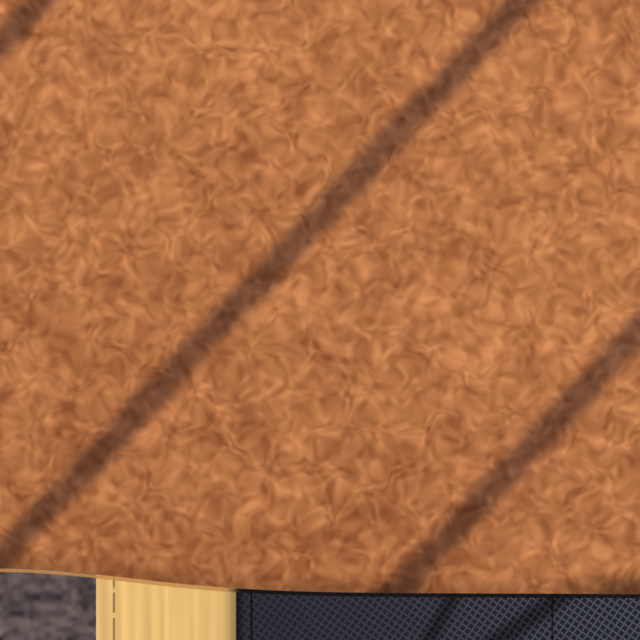
Write a Shadertoy shader that draws this texture.

```glsl
// Sunlit rust felt with soft diagonal shadows above a strip of carpet, wood and dark mesh
#define SHADOW_SLOPE 1.07
#define SHADOW_HALF_WIDTH 0.021
#define SHADOW_SOFTNESS 0.015
#define SHADOW_TINT vec3(0.61, 0.61, 0.70)
#define FELT_DARK vec3(0.55, 0.315, 0.18)
#define FELT_LIGHT vec3(0.83, 0.545, 0.345)
#define FIBRE_SCALE vec2(48.0, 125.0)
#define FIBRE_CONTRAST 1.35
#define WOOD_LEFT 0.150
#define WOOD_RIGHT 0.369
#define MESH_SCALE 105.0

float hash(vec2 cell) {
    vec3 p = fract(vec3(cell.xyx) * 0.1031);
    p += dot(p, p.yzx + 33.33);
    return fract((p.x + p.y) * p.z);
}

float noise(vec2 p) {
    vec2 i = floor(p), f = fract(p);
    f = f * f * (3.0 - 2.0 * f);
    return mix(mix(hash(i), hash(i + vec2(1, 0)), f.x),
               mix(hash(i + vec2(0, 1)), hash(i + vec2(1, 1)), f.x), f.y);
}

mat2 rotation(float angle) {
    float c = cos(angle), s = sin(angle);
    return mat2(c, s, -s, c);
}

// 1 inside a line of the given half width, fading over softness
float band(float d, float halfWidth, float softness) {
    return 1.0 - smoothstep(halfWidth - softness, halfWidth + softness, abs(d));
}

// Short strands laid in several directions, bent by a slower noise
float fibres(vec2 uv) {
    vec2 bend = vec2(noise(uv * 32.0), noise(uv * 32.0 + 71.0)) - 0.5;
    float sum = 0.0;
    for (int i = 0; i < 4; i++) {
        float k = float(i);
        vec2 q = rotation(k * 0.79 + 0.35) * (uv + bend * 0.022);
        sum += noise(q * FIBRE_SCALE + k * 37.0 + 200.0);
    }
    return sum / 4.0 - 0.5;
}

// Three parallel bars of shade
float barShadow(vec2 uv) {
    float offset = uv.y - SHADOW_SLOPE * uv.x;
    float wobble = (noise(uv * 24.0) - 0.5) * 0.006;
    float shade = 0.0;
    for (int i = 0; i < 3; i++) {
        float k = float(i);
        float start = -0.586 + 0.664 * k + 0.048 * k * k;
        float d = (offset - start) / length(vec2(1.0, SHADOW_SLOPE));
        shade = max(shade, band(d + wobble, SHADOW_HALF_WIDTH, SHADOW_SOFTNESS));
    }
    return shade;
}

vec3 felt(vec2 uv, float edge) {
    float across = uv.y - SHADOW_SLOPE * uv.x;
    float mottle = noise(uv * 26.0 + 9.0) + noise(uv * 55.0 + 40.0) - 1.0;
    float streak = noise(vec2(across * 9.0 + 20.0, (uv.x + uv.y) * 1.3)) - 0.5;
    float tone = 0.50 + fibres(uv) * FIBRE_CONTRAST + mottle * 0.22 + streak * 0.16;
    tone += 0.20 * (smoothstep(0.0, 0.8, uv.y + 0.35 * uv.x) - 0.5);
    vec3 col = mix(FELT_DARK, FELT_LIGHT, clamp(tone, -0.1, 1.1));
    col *= mix(vec3(1.0), SHADOW_TINT, barShadow(uv) * 0.92);
    float corner = smoothstep(0.11, 0.0, length((uv - vec2(1.0, 0.075)) * vec2(0.8, 2.2)));
    col *= 1.0 - 0.35 * corner;
    return col * mix(0.84, 1.0, smoothstep(0.0, 0.035, uv.y - edge));
}

vec3 carpet(vec2 uv) {
    float tufts = 0.6 * noise(uv * vec2(45.0, 75.0)) + 0.4 * noise(uv * 120.0);
    return mix(vec3(0.17, 0.15, 0.17), vec3(0.49, 0.42, 0.40), tufts);
}

vec3 wood(vec2 uv) {
    float grain = noise(vec2(uv.x * 150.0, uv.y * 6.0));
    float lines = 0.5 + 0.5 * cos((uv.x - WOOD_LEFT) * 270.0 + grain);
    vec3 col = vec3(0.92, 0.75, 0.47) * (0.91 + 0.10 * grain + 0.05 * lines);
    float stitches = band(uv.x - 0.178, 0.0015, 0.0015) * smoothstep(0.3, 0.6, noise(uv * vec2(20.0, 130.0)));
    col *= 1.0 - 0.38 * stitches;
    return col * mix(1.0, 0.70, smoothstep(0.345, WOOD_RIGHT, uv.x));
}

vec3 mesh(vec2 uv, float px) {
    vec2 q = rotation(0.6) * uv * MESH_SCALE;
    vec2 weave = abs(fract(q) - 0.5);
    float threads = smoothstep(0.24, 0.46, max(weave.x, weave.y));
    float light = smoothstep(0.38, 1.0, uv.x);
    vec3 col = mix(vec3(0.145, 0.145, 0.17), vec3(0.33, 0.34, 0.39), threads * (0.30 + 0.50 * light));
    float lean = uv.x - 0.55 * uv.y;
    float shade = max(band(lean - 0.67, 0.012, 0.012), band(uv.x - 1.4 * uv.y - 0.78, 0.025, 0.018));
    col *= 1.0 - 0.38 * shade;
    float seams = max(band(uv.x - 0.393, 0.0015, px), band(uv.x - 0.863, 0.0012, px));
    return col * (1.0 - 0.55 * seams) * mix(0.55, 1.0, smoothstep(WOOD_RIGHT, 0.385, uv.x));
}

void mainImage(out vec4 fragColor, in vec2 fragCoord) {
    vec2 uv = fragCoord / iResolution.xy;
    float px = 1.0 / iResolution.y;
    // Gently curved lower rim of the felt
    float edge = 0.0716 + 0.004 * (1.0 - uv.x) + 0.0365 * exp(-pow(uv.x / 0.28, 2.0));

    // Materials under the rim
    vec3 below = mix(carpet(uv), wood(uv), smoothstep(-px, px, uv.x - WOOD_LEFT));
    below = mix(below, mesh(uv, px), smoothstep(-px, px, uv.x - WOOD_RIGHT));

    // Pale lip on the left, dark gap on the right
    float lip = band(uv.y - edge + 0.003, 0.003, px);
    vec3 lipColor = mix(vec3(0.76, 0.54, 0.31), vec3(0.09, 0.07, 0.07), smoothstep(0.35, 0.38, uv.x));
    below = mix(below, lipColor, lip * 0.85);

    vec3 col = mix(below, felt(uv, edge), smoothstep(-px, px, uv.y - edge));
    fragColor = vec4(col, 1.0);
}
```
